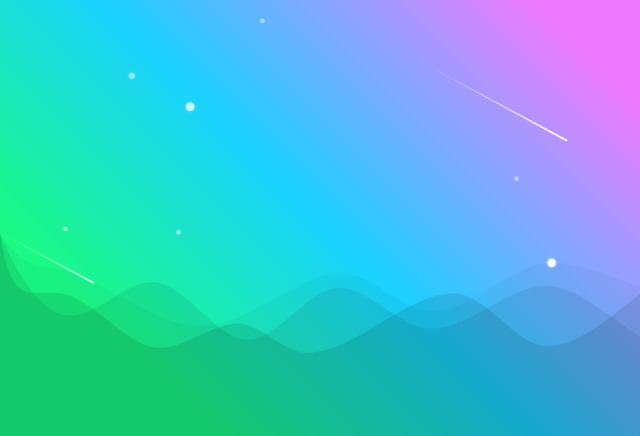
Reproduce this background procedurally as a Shadertoy shader.

```glsl
// Diagonal green-blue-pink sky with soft stars, two meteors and three translucent waves.

#define GREEN vec3(0.10, 0.98, 0.52)
#define BLUE vec3(0.10, 0.82, 1.00)
#define PINK vec3(0.94, 0.48, 1.00)
#define GRADIENT_STOPS vec3(0.20, 0.50, 0.90)
#define WAVE_SHADES vec3(0.035, 0.075, 0.100)
#define STAR_GLOW 0.35
#define METEOR_WIDTH 0.0022
#define STAR_COUNT 7

// Star: x in widths, y in heights, radius in heights, opacity
const vec4 STARS[STAR_COUNT] = vec4[STAR_COUNT](
    vec4(0.410, 0.952, 0.0050, 0.50), vec4(0.206, 0.826, 0.0075, 0.50),
    vec4(0.297, 0.755, 0.0100, 0.78), vec4(0.807, 0.590, 0.0050, 0.50),
    vec4(0.102, 0.475, 0.0050, 0.55), vec4(0.279, 0.467, 0.0050, 0.55),
    vec4(0.862, 0.397, 0.0100, 0.95));

vec3 skyColor(float t) {
    vec3 s = GRADIENT_STOPS;
    vec3 color = mix(GREEN, BLUE, clamp((t - s.x) / (s.y - s.x), 0.0, 1.0));
    return mix(color, PINK, clamp((t - s.y) / (s.z - s.y), 0.0, 1.0));
}

// Steep bank at the left edge that levels out at the given width
float bank(float x, float width, float power) {
    return pow(max(1.0 - x / width, 0.0), power);
}

// Wave crests: a base level plus a chain of eased climbs and falls
float backWave(float x) {
    return 0.387 + 0.077 * bank(x, 0.098, 3.0)
        - 0.134 * smoothstep(0.065, 0.312, x)
        + 0.121 * smoothstep(0.319, 0.534, x)
        - 0.088 * smoothstep(0.534, 0.674, x)
        + 0.111 * smoothstep(0.674, 0.862, x)
        - 0.069 * smoothstep(0.862, 1.060, x);
}

float middleWave(float x) {
    return 0.276 + 0.188 * bank(x, 0.109, 2.0)
        + 0.077 * smoothstep(0.109, 0.238, x)
        - 0.132 * smoothstep(0.238, 0.387, x)
        + 0.119 * smoothstep(0.387, 0.530, x)
        - 0.094 * smoothstep(0.530, 0.673, x)
        + 0.098 * smoothstep(0.673, 0.853, x)
        - 0.153 * smoothstep(0.853, 1.068, x);
}

float frontWave(float x) {
    return 0.328 + 0.134 * bank(x, 0.065, 4.0)
        - 0.126 * smoothstep(0.087, 0.250, x)
        + 0.056 * smoothstep(0.250, 0.371, x)
        - 0.067 * smoothstep(0.371, 0.479, x)
        + 0.136 * smoothstep(0.479, 0.710, x)
        - 0.121 * smoothstep(0.710, 0.855, x)
        + 0.188 * smoothstep(0.855, 1.100, x);
}

// Coverage of the area below a crest, smoothed along its edge
float below(float crest, float y) {
    float d = crest - y;
    return clamp(0.5 + d / fwidth(d), 0.0, 1.0);
}

// Streak that widens and brightens from tail to head
float meteor(vec2 p, vec2 tail, vec2 head, float pixel) {
    vec2 path = head - tail;
    float along = clamp(dot(p - tail, path) / dot(path, path), 0.0, 1.0);
    float d = length(p - tail - path * along);
    float radius = METEOR_WIDTH * mix(0.35, 1.0, along);
    return along * clamp(0.5 + (radius - d) / pixel, 0.0, 1.0);
}

float star(vec2 p, vec2 center, float radius, float pixel) {
    float d = length(p - center);
    float core = smoothstep(radius + pixel, radius - pixel, d);
    float falloff = max(d - 0.6 * radius, 0.0) / (0.6 * radius);
    return max(core, STAR_GLOW * exp(-falloff * falloff));
}

void mainImage(out vec4 fragColor, in vec2 fragCoord) {
    float pixel = 1.0 / iResolution.y;
    vec2 uv = fragCoord / iResolution.xy;
    vec2 p = fragCoord * pixel;
    vec2 scale = vec2(iResolution.x * pixel, 1.0);

    // Sky
    vec3 color = skyColor((p.x + p.y) / (scale.x + scale.y));

    // Waves, each darkening what lies behind it
    color *= 1.0 - WAVE_SHADES.x * below(backWave(uv.x), uv.y);
    color *= 1.0 - WAVE_SHADES.y * below(middleWave(uv.x), uv.y);
    color *= 1.0 - WAVE_SHADES.z * below(frontWave(uv.x), uv.y);

    // Stars
    for (int i = 0; i < STAR_COUNT; i++) {
        vec4 s = STARS[i];
        color = mix(color, vec3(1.0), s.w * star(p, s.xy * scale, s.z, pixel));
    }

    // Meteors
    float bright = meteor(p, vec2(0.658, 0.858) * scale, vec2(0.885, 0.678) * scale, pixel);
    float faint = meteor(p, vec2(0.006, 0.462) * scale, vec2(0.145, 0.352) * scale, pixel);
    color = mix(color, vec3(1.0), max(bright, 0.75 * faint));

    fragColor = vec4(color, 1.0);
}
```
